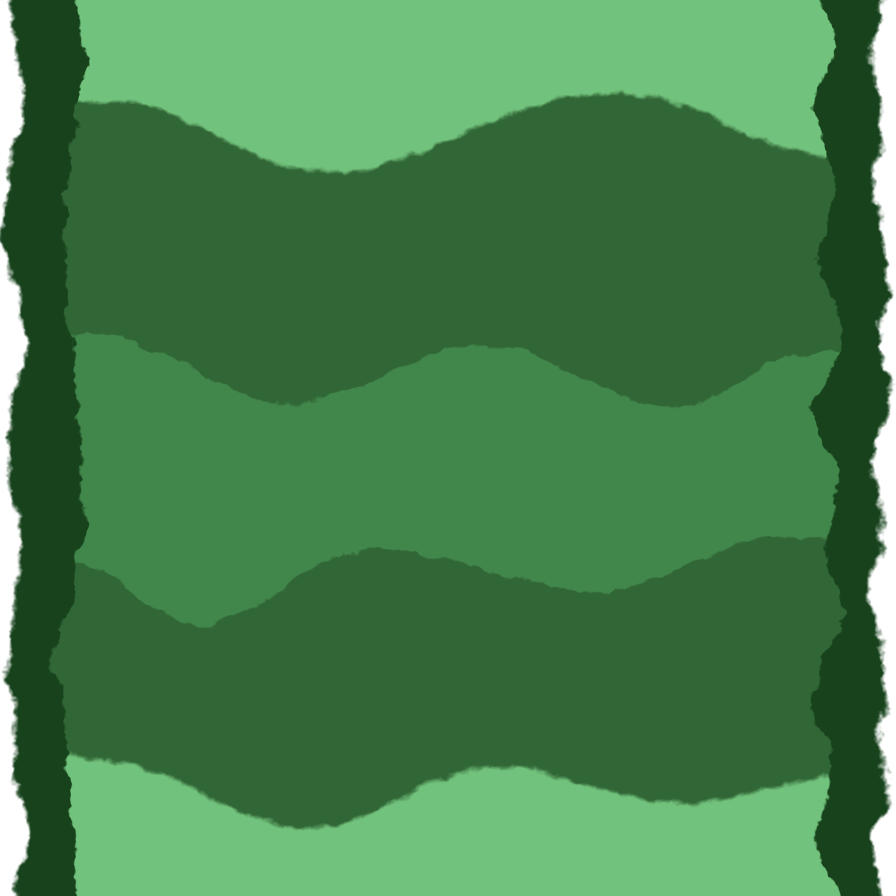
Reproduce this pattern procedurally as a Shadertoy shader.

```glsl
const vec3 PAPER = vec3(1.0);
const vec3 BORDER = vec3(0.09, 0.26, 0.11);
const vec3 LIGHT = vec3(0.445, 0.76, 0.485);
const vec3 MEDIUM = vec3(0.255, 0.525, 0.29);
const vec3 DARK = vec3(0.192, 0.40, 0.212);
const float TAU = 6.2831853;

float hash(vec2 cell) {
    return fract(sin(dot(cell, vec2(127.1, 311.7))) * 43758.5453);
}

float valueNoise(vec2 p) {
    vec2 cell = floor(p), f = fract(p);
    f = f * f * (3.0 - 2.0 * f);
    return mix(mix(hash(cell), hash(cell + vec2(1, 0)), f.x),
               mix(hash(cell + vec2(0, 1)), hash(cell + vec2(1, 1)), f.x), f.y);
}

// Layered noise centred on zero
float roughness(vec2 p) {
    float sum = 0.0, weight = 0.5;
    for (int i = 0; i < 4; i++) {
        sum += weight * (valueNoise(p) - 0.5);
        p = p * 2.03 + 17.3;
        weight *= 0.58;
    }
    return sum;
}

// Smooth curve through successive crests and troughs
float wave(float x, vec4 xs, vec4 ys, vec2 end) {
    float y = ys.x;
    for (int i = 0; i < 3; i++)
        y += (ys[i + 1] - ys[i]) * smoothstep(xs[i], xs[i + 1], x);
    return y + (end.y - ys.w) * smoothstep(xs.w, end.x, x);
}

// Horizontal position of a lobed vertical edge; peak is measured from the top
float lobedEdge(vec2 p, float centre, float swing, float period, float peak, float seed) {
    float lobe = swing * cos(TAU * (1.0 - p.y - peak) / period);
    float wander = 0.016 * (valueNoise(vec2(p.y * 15.0, seed)) - 0.5);
    return centre + lobe + wander + 0.021 * roughness(p * 42.0 + seed);
}

float coverage(float signedDistance, float softness) {
    return smoothstep(-softness, softness, signedDistance);
}

// Fill everything below a torn wave
vec3 fillBelow(vec3 base, vec3 fill, vec2 p, float height, float seed, float softness) {
    float torn = height + 0.014 * roughness(p * 48.0 + seed);
    return mix(base, fill, coverage(torn - p.y, softness));
}

void mainImage(out vec4 fragColor, in vec2 fragCoord) {
    vec2 p = fragCoord / iResolution.xy;
    float pixel = 1.0 / iResolution.y;
    float crisp = max(pixel, 0.0015);
    float fuzzy = max(pixel, 0.0035);

    // Stacked wavy bands
    float upper = wave(p.x, vec4(0.124, 0.365, 0.684, 0.951),
                       vec4(0.888, 0.807, 0.898, 0.820), vec2(1.1, 0.82));
    float middle = wave(p.x, vec4(0.104, 0.326, 0.540, 0.755),
                        vec4(0.626, 0.551, 0.616, 0.543), vec2(0.898, 0.605));
    float lower = wave(p.x, vec4(0.085, 0.221, 0.417, 0.664),
                       vec4(0.370, 0.302, 0.388, 0.339), vec2(0.872, 0.401));
    float bottom = wave(p.x, vec4(0.104, 0.345, 0.553, 0.768),
                        vec4(0.154, 0.076, 0.145, 0.102), vec2(0.964, 0.141));
    vec3 color = fillBelow(LIGHT, DARK, p, upper, 3.0, fuzzy);
    color = fillBelow(color, MEDIUM, p, middle, 11.0, crisp);
    color = fillBelow(color, DARK, p, lower, 23.0, crisp);
    color = fillBelow(color, LIGHT, p, bottom, 37.0, fuzzy);

    // Dark side strips
    float leftInner = lobedEdge(p, 0.078, 0.013, 0.47, 0.53, 41.0);
    float rightInner = lobedEdge(p, 0.923, 0.011, 0.16, 0.052, 53.0);
    float strip = coverage(max(leftInner - p.x, p.x - rightInner), crisp);
    color = mix(color, BORDER, strip);

    // Frayed outer margins
    float leftOuter = lobedEdge(p, 0.016, -0.008, 0.26, 0.0, 67.0);
    float rightOuter = lobedEdge(p, 0.985, -0.007, 0.15, 0.065, 79.0);
    float margin = coverage(max(leftOuter - p.x, p.x - rightOuter), fuzzy);
    color = mix(color, PAPER, margin);

    fragColor = vec4(color, 1.0);
}
```
